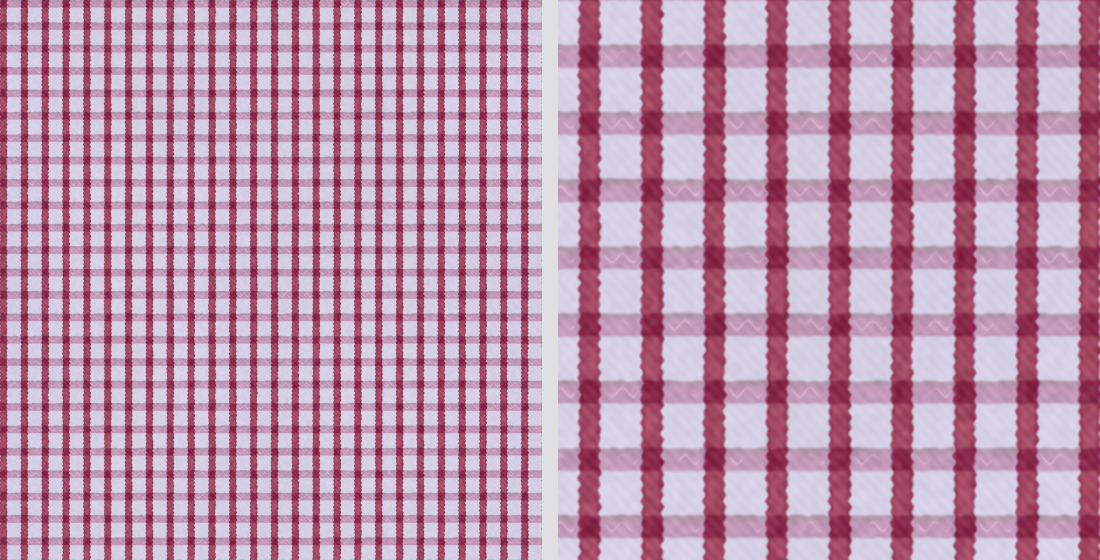
Left, the full canvas; right, a detail of the centre.
Give the GLSL for this texture, as a Shadertoy shader.

```glsl
// Woven check cloth: 26 crimson warp stripes over 25 pale mauve weft bands on lilac.
// Soft stripe masks pick the colours; frayed edges, small light stitches and
// wrapped value noise add the thread texture, so the cloth tiles on all sides.

float hash(vec2 p) {
    return fract(sin(dot(p, vec2(127.1, 311.7))) * 43758.5453);
}

// Value noise on a whole number of cells, wrapping at the canvas edges
float wrapNoise(vec2 uv, vec2 cells) {
    vec2 p = uv * cells, i = floor(p), f = fract(p);
    f = f * f * (3.0 - 2.0 * f);
    vec2 a = mod(i, cells), b = mod(i + 1.0, cells);
    return mix(mix(hash(a), hash(vec2(b.x, a.y)), f.x),
               mix(hash(vec2(a.x, b.y)), hash(b), f.x), f.y);
}

// Coverage of a stripe from the signed distance to its centre line
float stripe(float d, float halfWidth, float soft) {
    return 1.0 - smoothstep(halfWidth - soft, halfWidth + soft, abs(d));
}

void mainImage(out vec4 fragColor, in vec2 fragCoord) {
    const float TAU = 6.2831853;
    vec2 uv = fragCoord / iResolution.xy;
    vec2 repeats = vec2(26.0, 25.0);
    vec2 cell = uv * repeats;
    vec2 pixel = repeats / iResolution.xy;

    // Offsets from the nearest stripe centre, in cell units
    vec2 d = fract(cell - vec2(0.17, 0.83) + 0.5) - 0.5;

    // Edges frayed by the crossing threads
    float grain = wrapNoise(uv, repeats * 9.0) - 0.5;
    float fray = 0.014 * sin(TAU * cell.y * 6.0) + 0.035 * grain;
    float warp = stripe(d.x + fray, 0.165, max(0.035, pixel.x * 0.75));
    float weft = stripe(d.y + 0.025 * grain, 0.17, max(0.035, pixel.y * 0.75));

    // Weft bands: greyer along the upper edge, pinker below
    vec3 lilac = vec3(0.835, 0.815, 0.895);
    vec3 mauve = mix(vec3(0.76, 0.60, 0.72), vec3(0.70, 0.59, 0.67),
                     smoothstep(0.02, 0.15, d.y));

    // Light curled stitches in the open part of each band
    float curl = d.y - 0.065 * sin(TAU * cell.x * 3.0 + 1.0);
    float stitch = stripe(curl, 0.02, max(0.03, pixel.y * 0.6))
                 * smoothstep(0.2, 0.28, abs(d.x))
                 * smoothstep(0.3, 0.7, wrapNoise(uv, repeats * 4.0));
    mauve += 0.09 * stitch;

    // Warp stripes: lighter core with darker selvedges
    vec3 crimson = mix(vec3(0.64, 0.29, 0.395), vec3(0.59, 0.24, 0.345),
                       smoothstep(0.07, 0.16, abs(d.x)));
    vec3 wine = vec3(0.53, 0.155, 0.285);
    vec3 color = mix(mix(lilac, mauve, weft), mix(crimson, wine, weft), warp);

    // Twill ribs and thread grain, stronger on the dyed yarn
    float dyed = max(warp, 0.6 * weft);
    float twill = sin(TAU * (cell.x * 5.0 + cell.y * 5.0));
    color += twill * mix(0.006, 0.018, dyed);
    color += grain * mix(0.03, 0.09, dyed);

    // Faint uneven dye across the cloth
    color *= 1.0 + 0.025 * (wrapNoise(uv, vec2(6.0)) - 0.5);
    fragColor = vec4(clamp(color, 0.0, 1.0), 1.0);
}
```
